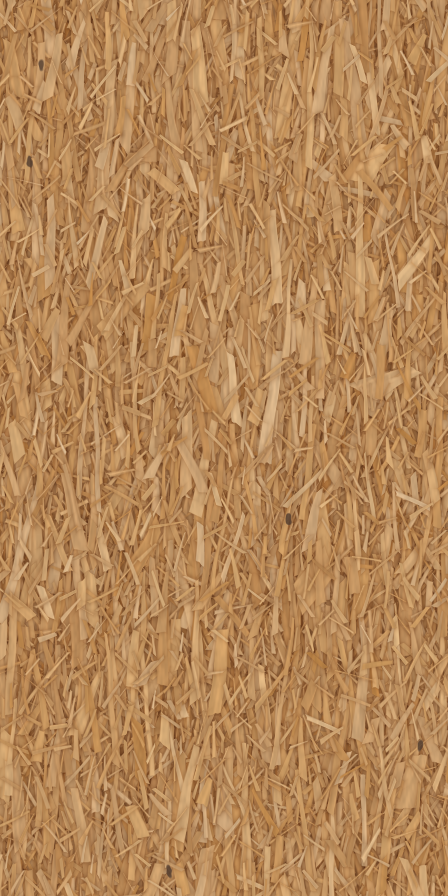
This texture is drawn by a WebGL 1 fragment shader. Its source:

```glsl
precision highp float;
// Oriented strand board: layers of long wood strands, shorter chips and fine
// slivers are scattered on jittered grids and painted over one another, each
// with fibre grain, ragged edges and a soft contact shadow.

uniform vec2 u_resolution;

const vec3 DARK_WOOD = vec3(0.735, 0.525, 0.300);
const vec3 PALE_WOOD = vec3(0.870, 0.730, 0.550);
const vec3 WARM_SHIFT = vec3(0.020, -0.010, -0.060);
const vec3 SHADOW = vec3(0.11, 0.16, 0.21);   // light lost per channel
const vec3 BARK = vec3(0.31, 0.23, 0.18);
const float SHADOW_REACH = 0.0042;
const float EDGE = 0.0020;                     // half width of soft edges
const float RAGGED = 0.0040;
const float GRAIN = 0.13;
const vec2 GRAIN_SCALE = vec2(160.0, 13.0);
const float BARK_CELL = 0.25;
const float BARK_CHANCE = 0.13;

float hash(vec2 p) {
  return fract(sin(dot(p, vec2(127.1, 311.7))) * 43758.5453);
}

vec4 hash4(vec2 p) {
  float n = dot(p, vec2(127.1, 311.7));
  return fract(sin(n + vec4(0.0, 17.3, 41.9, 73.7)) * 43758.5453);
}

float noise(vec2 p) {
  vec2 i = floor(p);
  vec2 f = fract(p);
  f = f * f * (3.0 - 2.0 * f);
  float low = mix(hash(i), hash(i + vec2(1.0, 0.0)), f.x);
  float high = mix(hash(i + vec2(0.0, 1.0)), hash(i + 1.0), f.x);
  return mix(low, high, f.y);
}

vec3 woodColor(float tone, float warmth) {
  return mix(DARK_WOOD, PALE_WOOD, tone) + WARM_SHIFT * (warmth - 0.5);
}

// Paints one strand per cell; sizes are (half width, half length).
vec3 paintStrands(vec3 color, vec2 p, float seed, vec2 cell,
                  vec2 minSize, vec2 maxSize, float tilt, float chance) {
  vec2 grid = p / cell + vec2(hash(vec2(seed, 1.7)), hash(vec2(seed, 5.3)));
  vec2 home = floor(grid);
  for (int j = -1; j <= 1; j++) {
    for (int i = -1; i <= 1; i++) {
      vec2 id = home + vec2(float(i), float(j));
      vec2 key = id + seed * vec2(3.17, 7.31);
      vec4 place = hash4(key);
      vec4 form = hash4(key + 19.19);
      vec4 look = hash4(key + 53.53);
      if (look.w > chance) continue;

      // Strand coordinates: x across, y along the fibres
      float angle = tilt * (place.z + place.w - 1.0);
      float c = cos(angle);
      float s = sin(angle);
      vec2 d = (grid - id - place.xy) * cell;
      vec2 q = vec2(c * d.x + s * d.y, c * d.y - s * d.x);
      vec2 size = mix(minSize, maxSize, form.xy * form.xy);
      q.x += 0.0015 * sin(q.y * 38.0 + form.z * 6.28);

      // Tapered body with slanted ends
      float along = clamp(q.y / size.y * 0.5 + 0.5, 0.0, 1.0);
      float halfWidth = size.x * mix(1.0, 0.3 + 0.7 * form.z, along);
      float slant = 2.4 * (form.w - 0.5);
      float dist = max(abs(q.x) - halfWidth, abs(q.y + slant * q.x) - size.y);
      if (dist > 5.0 * SHADOW_REACH) continue;

      float fibre = noise(q * GRAIN_SCALE + place.xy * 91.0);
      dist += (fibre - 0.5) * RAGGED;
      color *= 1.0 - SHADOW * exp(-max(dist, 0.0) / SHADOW_REACH);
      vec3 wood = woodColor(0.5 * (look.x + look.y), look.z);
      wood *= 1.0 + GRAIN * (fibre - 0.5);
      color = mix(color, wood, 1.0 - smoothstep(-EDGE, EDGE, dist));
    }
  }
  return color;
}

// Sparse dark bark flecks, kept well inside their cells.
vec3 paintBark(vec3 color, vec2 p) {
  vec2 id = floor(p / BARK_CELL);
  vec4 r = hash4(id + 207.0);
  vec2 d = p - (id + 0.2 + 0.6 * r.xy) * BARK_CELL;
  d.x += 0.5 * (r.z - 0.5) * d.y;
  float ragged = 0.5 * (noise(p * 120.0) - 0.5);
  float dist = length(d / vec2(0.007, 0.015)) - 0.85 + ragged;
  float mask = 1.0 - smoothstep(-0.2, 0.25, dist);
  return mix(color, BARK, 0.8 * mask * step(r.w, BARK_CHANCE));
}

void main() {
  vec2 p = gl_FragCoord.xy / u_resolution.x;
  vec3 color = woodColor(noise(p * vec2(90.0, 12.0)), 0.5) * 0.93;

  for (int i = 0; i < 7; i++) {
    float seed = float(i) * 4.0 + 1.0;
    // Long strands, short chips, then fine slivers
    color = paintStrands(color, p, seed, vec2(0.07, 0.20),
                         vec2(0.005, 0.06), vec2(0.017, 0.18), 0.30, 1.0);
    color = paintStrands(color, p, seed + 1.0, vec2(0.08, 0.095),
                         vec2(0.004, 0.03), vec2(0.014, 0.08), 0.90, 1.0);
    if (i == 5) // a few broad flakes
      color = paintStrands(color, p, seed + 2.0, vec2(0.22),
                           vec2(0.016, 0.05), vec2(0.036, 0.08), 1.57, 0.25);
    color = paintStrands(color, p, seed + 3.0, vec2(0.05),
                         vec2(0.0022, 0.02), vec2(0.0055, 0.045), 1.57, 0.9);
  }

  color = paintBark(color, p);
  color *= 1.0 + 0.07 * (noise(p * vec2(230.0, 70.0)) - 0.5);
  gl_FragColor = vec4(color, 1.0);
}
```
